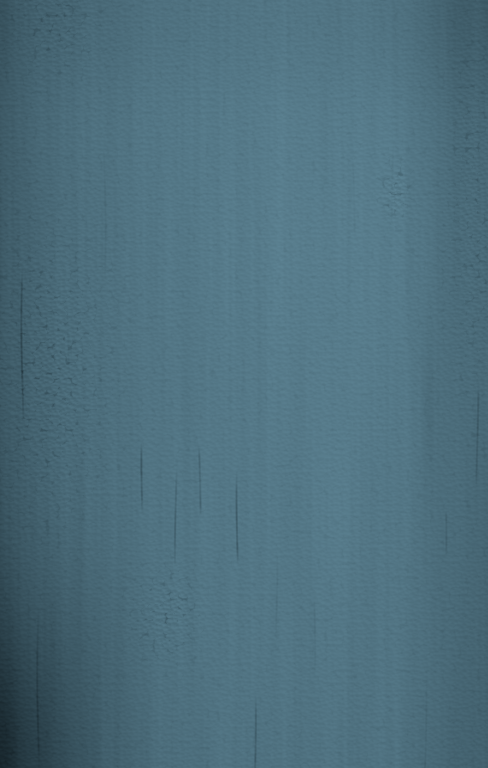
Write a WebGL 2 fragment shader that draws this texture.

```glsl
#version 300 es
precision highp float;
// Blue-grey painted board: a soft vignette over fine embossed grain,
// faint vertical wood streaks, a few rough patches and thin cracks.
// Cellular noise gives the grain; stretched value noise gives the streaks.

uniform vec2 u_resolution;
out vec4 fragColor;

float hash(vec2 p) {
    vec3 q = fract(vec3(p.xyx) * 0.1031);
    q += dot(q, q.yzx + 33.33);
    return fract((q.x + q.y) * q.z);
}

float valueNoise(vec2 p) {
    vec2 cell = floor(p), f = fract(p);
    f = f * f * (3.0 - 2.0 * f);
    float low = mix(hash(cell), hash(cell + vec2(1, 0)), f.x);
    float high = mix(hash(cell + vec2(0, 1)), hash(cell + vec2(1, 1)), f.x);
    return mix(low, high, f.y);
}

// Distance to the nearest scattered point
float cellular(vec2 p) {
    vec2 cell = floor(p);
    float nearest = 2.0;
    for (int y = -1; y <= 1; y++) {
        for (int x = -1; x <= 1; x++) {
            vec2 c = cell + vec2(x, y);
            vec2 point = c + vec2(hash(c), hash(c + 71.7));
            nearest = min(nearest, distance(p, point));
        }
    }
    return nearest;
}

float patchMask(vec2 uv, vec2 center, vec2 radius) {
    vec2 d = (uv - center) / radius;
    return exp(-dot(d, d));
}

// Broad lighting: bright upper centre, dark left side and lower left corner
float vignette(vec2 uv) {
    float left = max(0.58 - uv.x, 0.0) / 0.58;
    float light = 1.035 - 0.23 * left * left;
    light -= 0.09 * pow(1.0 - uv.y, 2.0);
    light -= 0.16 * smoothstep(0.78, 1.03, uv.x);
    light -= 0.07 * smoothstep(0.82, 1.0, uv.y);
    light -= 0.09 * exp(-uv.x * 28.0);
    light -= 0.07 * patchMask(uv, vec2(1.0, 1.0), vec2(0.2, 0.2));
    return light - 0.3 * patchMask(uv, vec2(0.0), vec2(0.2, 0.22));
}

// Vertical grain lines at three widths, fading along their length
float streaks(vec2 p) {
    float wide = valueNoise(p * vec2(28.0, 1.5)) - 0.5;
    float medium = valueNoise(p * vec2(95.0, 3.0) + 17.0) - 0.5;
    float fine = valueNoise(p * vec2(240.0, 6.0) + 43.0) - 0.5;
    return 0.025 * wide + 0.03 * medium + 0.03 * fine;
}

// Hairline splits, one per column, with tapered ends
float cracks(vec2 p, float aspect, float pixel) {
    float dark = 0.0;
    for (int i = 0; i < 16; i++) {
        float id = float(i);
        float x = (id + hash(vec2(id, 3.0))) / 16.0 * aspect;
        float y = hash(vec2(id, 11.0));
        float halfLength = mix(0.03, 0.12, hash(vec2(id, 23.0)));
        float strength = mix(0.04, 0.32, pow(hash(vec2(id, 37.0)), 2.0));
        x += 0.0015 * sin(p.y * 19.0 + id * 2.4);
        float line = 1.0 - smoothstep(0.0, 0.0011 + pixel, abs(p.x - x));
        float taper = 1.0 - smoothstep(0.5, 1.0, abs(p.y - y) / halfLength);
        float broken = 0.5 + 0.5 * valueNoise(vec2(id * 9.0, p.y * 70.0));
        dark = max(dark, strength * line * taper * broken);
    }
    return dark;
}

void main() {
    vec2 uv = gl_FragCoord.xy / u_resolution;
    vec2 p = gl_FragCoord.xy / u_resolution.y;
    float pixel = 1.0 / u_resolution.y;
    float aspect = u_resolution.x / u_resolution.y;

    // Areas where the paint is coarser
    float rough = 0.7 * patchMask(uv, vec2(0.11, 0.52), vec2(0.1, 0.16));
    rough += patchMask(uv, vec2(0.81, 0.75), vec2(0.025, 0.03));
    rough += 0.8 * patchMask(uv, vec2(0.34, 0.2), vec2(0.06, 0.05));
    rough += 0.6 * patchMask(uv, vec2(0.12, 0.97), vec2(0.08, 0.06));
    rough += 0.5 * patchMask(uv, vec2(0.97, 0.72), vec2(0.05, 0.2));

    // Relief lit from above: the height difference across a short step
    vec2 g = p * vec2(150.0, 215.0);
    float relief = cellular(g) - cellular(g + vec2(0.15, 0.45));
    float pits = smoothstep(0.58, 0.9, cellular(p * vec2(130.0, 150.0) + 31.0));
    float ripple = sin(p.y * 760.0 + 5.0 * valueNoise(p * 24.0));

    float light = vignette(uv) + streaks(p);
    light += relief * (0.06 + 0.09 * rough);
    light -= pits * (0.035 + 0.16 * rough);
    light += 0.007 * ripple;
    light += 0.02 * (valueNoise(p * vec2(9.0, 6.0)) - 0.5);
    light -= 0.05 * patchMask(uv, vec2(0.88, 0.48), vec2(0.012, 0.1));
    light -= cracks(p, aspect, pixel);

    vec3 tone = pow(vec3(max(light, 0.05)), vec3(1.05, 0.95, 0.92));
    fragColor = vec4(vec3(0.33, 0.47, 0.53) * tone, 1.0);
}
```
